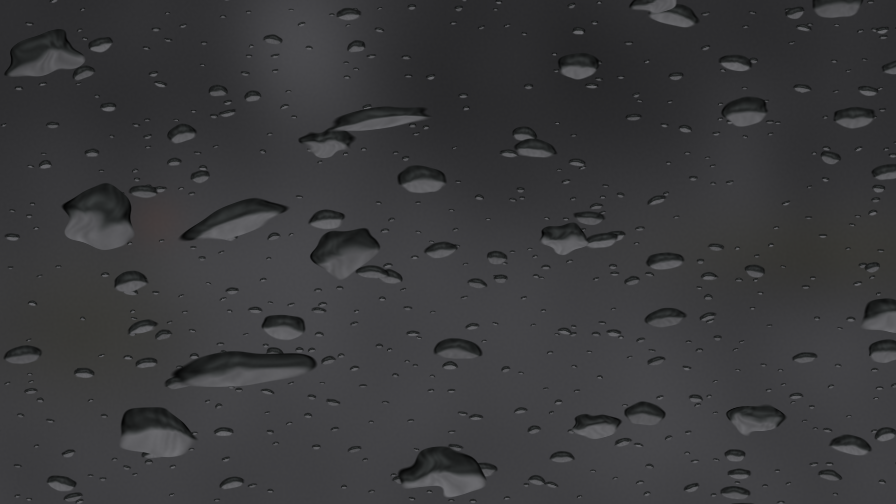
This texture is drawn by a WebGL 2 fragment shader. Its source:

```glsl
#version 300 es
precision highp float;
// Raindrops of many sizes on a dark window in front of a blurred dusk scene.
uniform vec2 u_resolution;
out vec4 fragColor;

vec4 hash4(vec2 p) {
    vec4 h = fract(p.xyxy * vec4(0.1031, 0.1030, 0.0973, 0.1099));
    h += dot(h, h.wzxy + 33.33);
    return fract((h.xxyz + h.yzzw) * h.zywx);
}

float gradientNoise(vec2 p) {
    vec2 i = floor(p), f = fract(p);
    vec2 u = f * f * f * (f * (f * 6.0 - 15.0) + 10.0);
    vec2 o = vec2(0.0, 1.0);
    float a = dot(hash4(i).xy * 2.0 - 1.0, f);
    float b = dot(hash4(i + o.yx).xy * 2.0 - 1.0, f - o.yx);
    float c = dot(hash4(i + o.xy).xy * 2.0 - 1.0, f - o.xy);
    float d = dot(hash4(i + o.yy).xy * 2.0 - 1.0, f - o.yy);
    return mix(mix(a, b, u.x), mix(c, d, u.x), u.y);
}

float glow(vec2 uv, vec2 center, vec2 size) {
    vec2 q = (uv - center) / size;
    return exp(-dot(q, q));
}

// Out-of-focus scene: dark above, paler below, faint olive and rust patches
vec3 backdrop(vec2 uv) {
    float sway = 0.15 * gradientNoise(uv * vec2(5.0, 3.0) + 7.0);
    float tone = mix(0.243, 0.178, smoothstep(0.4, 0.8, uv.y + sway));
    tone += 0.1 * glow(uv, vec2(0.34, 0.92), vec2(0.08, 0.2));
    tone += 0.04 * glow(uv, vec2(0.3, 0.45), vec2(0.15, 0.25));
    tone += 0.02 * glow(uv, vec2(0.65, 0.2), vec2(0.25, 0.2));
    tone += 0.045 * glow(uv, vec2(0.83, 0.7), vec2(0.05, 0.16));
    tone -= 0.02 * glow(uv, vec2(0.6, 0.85), vec2(0.14, 0.2));
    tone -= 0.04 * glow(uv, vec2(0.07, 0.36), vec2(0.12, 0.13));
    tone -= 0.035 * glow(uv, vec2(0.92, 0.46), vec2(0.17, 0.1));
    tone += 0.03 * gradientNoise(uv * vec2(9.0, 4.0));
    vec3 color = tone * vec3(0.99, 0.99, 1.03);
    color += vec3(0.012, 0.01, -0.01) * glow(uv, vec2(0.93, 0.5), vec2(0.18, 0.08));
    color += vec3(0.01, 0.009, -0.01) * glow(uv, vec2(0.1, 0.35), vec2(0.1, 0.14));
    color += vec3(0.03, 0.004, -0.004) * glow(uv, vec2(0.175, 0.56), vec2(0.03, 0.05));
    return color;
}

// Refracted view inside a drop: dark crown, grey middle, pale lower lens
vec3 dropColor(vec2 q, vec2 seed, float strength, float level) {
    float streak = gradientNoise(q * vec2(1.8, 1.1) + seed * 3.7);
    float fold = gradientNoise(q * vec2(4.5, 1.8) + seed * 5.1);
    float horizon = q.y + 0.3 * q.x * q.x + strength * (0.8 * streak + 0.4 * fold);
    float lens = 1.0 - smoothstep(-0.2, 0.14, horizon);
    float edge = length(q);
    float tone = mix(0.2, level - 0.03 * (1.0 + q.y), lens) + 0.16 * strength * fold;
    tone -= 0.095 * smoothstep(0.45, 0.85, edge) * smoothstep(-0.1, 0.35, q.y);
    tone -= 0.05 * (1.0 - lens) * smoothstep(0.3, 0.0, abs(horizon - 0.2));
    tone -= 0.1 * smoothstep(0.85, 1.0, edge) * smoothstep(0.5, 0.95, abs(q.x));
    return tone * mix(vec3(0.96, 1.01, 1.01), vec3(0.99, 0.99, 1.02), lens);
}

// One jittered layer of drops; warp bends outlines away from ellipses
vec3 addDrops(vec3 color, vec2 p, float cell, float radius, float density,
              float flatness, float warp, float seed) {
    vec2 size = cell * vec2(1.5, 1.0);
    vec2 home = floor(p / size);
    for (int y = -1; y <= 1; y++) {
        for (int x = -1; x <= 1; x++) {
            vec2 id = home + vec2(x, y);
            vec4 place = hash4(id + seed);
            vec4 form = hash4(id + seed + 71.3);
            if (place.z > density) continue;
            float r = radius * mix(0.5, 1.0, place.w * place.w);
            vec2 q = (p - (id + 0.1 + 0.8 * place.xy) * size) / r;
            if (dot(q, q) > 4.0) continue;

            // Slight tilt, flattening, sag and wobble
            float angle = (form.x - 0.38) * 0.6;
            q = mat2(cos(angle), -sin(angle), sin(angle), cos(angle)) * q;
            float squash = flatness * mix(0.8, 1.3, form.y);
            q.y = q.y * squash + (form.z - 0.42) * 0.5 * q.x * q.x;
            vec2 shift = form.zw * 50.0;
            q += warp * vec2(gradientNoise(q * 1.1 + shift),
                             gradientNoise(q * 1.1 + shift + 19.0));

            float soft = min(0.9 * squash / (r * u_resolution.y), 0.7);
            float cover = 1.0 - smoothstep(-soft, soft, length(q) - 1.0);
            float level = mix(0.34, 0.41, form.w);
            vec3 inside = dropColor(q, shift, 0.15 + 0.45 * warp, level);
            color = mix(color, inside, cover);
        }
    }
    return color;
}

void main() {
    vec2 uv = gl_FragCoord.xy / u_resolution;
    vec2 p = gl_FragCoord.xy / u_resolution.y;
    vec3 color = backdrop(uv);

    // Specks first, then beads, drops, blobs and long runs
    color = addDrops(color, p, 0.031, 0.0085, 0.4, 1.7, 0.1, 3.0);
    color = addDrops(color, p, 0.08, 0.024, 0.5, 1.9, 0.2, 17.0);
    color = addDrops(color, p, 0.135, 0.056, 0.6, 1.95, 0.25, 41.0);
    color = addDrops(color, p, 0.31, 0.1, 0.7, 1.8, 0.75, 58.0);
    color = addDrops(color, p, 0.43, 0.19, 0.5, 4.0, 0.5, 93.0);

    // Fine film grain
    color += 0.008 * gradientNoise(p * 150.0);
    fragColor = vec4(color, 1.0);
}
```
